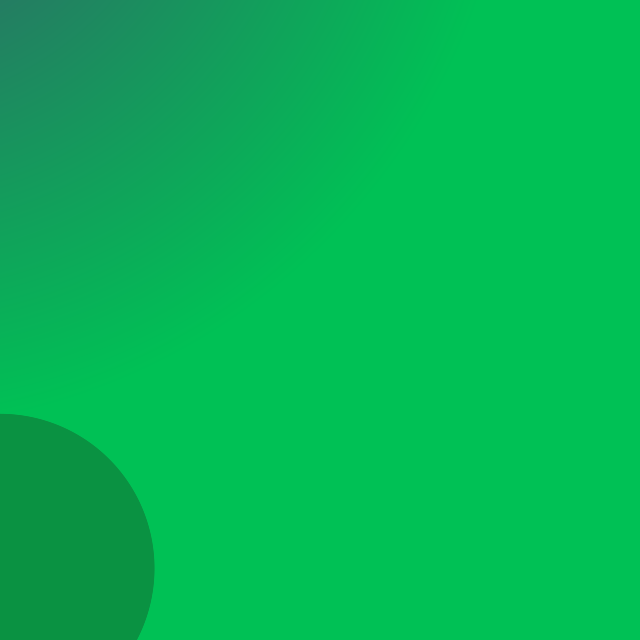
Give the GLSL for this background, as a WebGL 1 fragment shader.

```glsl
precision highp float;
// A flat green field with a slate glow fading in from beyond the upper left
// corner, and a darker green disc cut off by the left and bottom edges.
// Built from one linear radial falloff and one smoothed circle distance.

#define FIELD_COLOR vec3(0.0, 0.757, 0.333)
#define GLOW_COLOR vec3(0.228, 0.325, 0.415)
#define DISC_COLOR vec3(0.04, 0.573, 0.26)
#define GLOW_CENTER vec2(-0.195, 1.326)
#define GLOW_RADIUS 1.0
#define DISC_CENTER vec2(0.0, 0.112)
#define DISC_RADIUS 0.2415

uniform vec2 u_resolution;

// Signed distance to a circle, negative inside.
float circleDistance(vec2 p, vec2 center, float radius) {
  return length(p - center) - radius;
}

// Linear falloff from one at the center to zero at the radius.
float radialGlow(vec2 p, vec2 center, float radius) {
  return clamp(-circleDistance(p, center, radius) / radius, 0.0, 1.0);
}

void main() {
  float side = min(u_resolution.x, u_resolution.y);
  vec2 p = gl_FragCoord.xy / u_resolution;
  float halfPixel = 0.5 / side;

  // Field and corner glow
  float glow = radialGlow(p, GLOW_CENTER, GLOW_RADIUS);
  vec3 color = mix(FIELD_COLOR, GLOW_COLOR, glow);

  // Disc with a one pixel soft edge
  float edge = circleDistance(p, DISC_CENTER, DISC_RADIUS);
  float disc = 1.0 - smoothstep(-halfPixel, halfPixel, edge);
  color = mix(color, DISC_COLOR, disc);

  gl_FragColor = vec4(color, 1.0);
}
```
